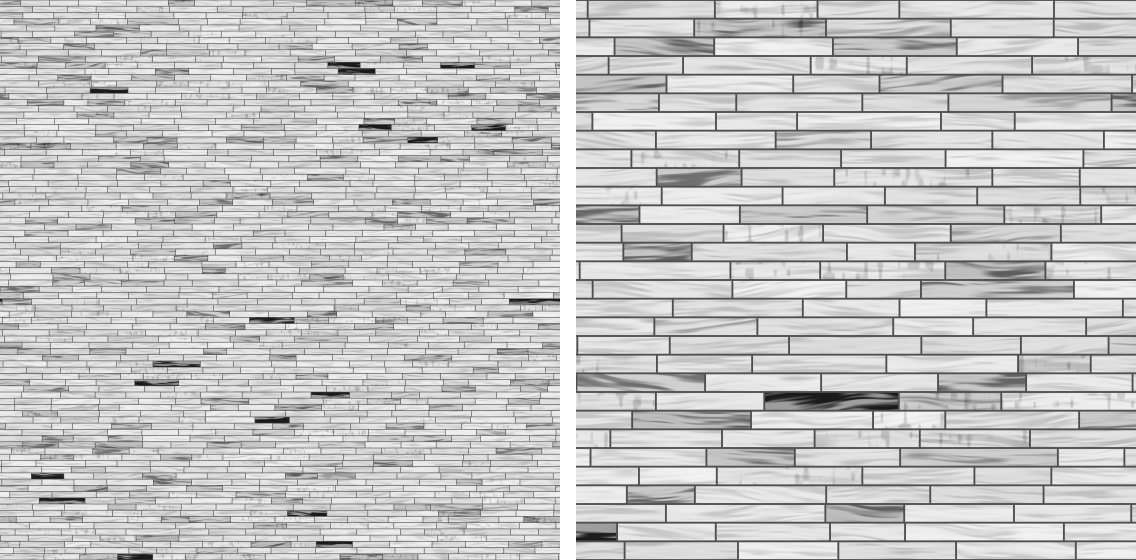
Left, the full canvas; right, a detail of the centre.
A Shadertoy shader for this texture:

```glsl
// Pale grey wood strip cladding: 90 thin courses of staggered boards.
// Each board gets a hashed length, tone, grain slant and wear; stretched
// noise draws the fibres, and box-filtered lines draw the dark joints.

#define ROWS 90.0          // courses from bottom to top
#define BOARDS 15.0        // boards in each course
#define LENGTH_JITTER 0.46 // how far joints stray, in boards
#define JOINT_WIDTH 0.10   // line width, in course heights
#define JOINT_TONE 0.31
#define BOARD_TONE 0.905
#define TONE_SPREAD 0.075
#define DARK_SHARE 0.23    // share of heavily grained boards
#define CHAR_SHARE 0.017   // share of blackened boards
#define SAMPLES 3          // supersampling per axis

float hash(vec2 p) {
    return fract(sin(dot(p, vec2(127.1, 311.7))) * 43758.5453);
}

float noise(vec2 p) {
    vec2 i = floor(p), f = fract(p);
    f = f * f * (3.0 - 2.0 * f);
    return mix(mix(hash(i), hash(i + vec2(1, 0)), f.x),
               mix(hash(i + vec2(0, 1)), hash(i + vec2(1, 1)), f.x), f.y);
}

// Fraction of a footprint, centred at distance d, covered by a joint line
float jointCover(float d, float footprint) {
    float halfLine = 0.5 * JOINT_WIDTH, halfFoot = 0.5 * footprint;
    return max(min(d + halfFoot, halfLine) - max(d - halfFoot, -halfLine), 0.0) / footprint;
}

// Position of the k-th upright joint in a course, in board units
float jointAt(float k, float row) {
    return k + LENGTH_JITTER * (hash(vec2(mod(k, BOARDS), row + 17.0)) - 0.5);
}

// Tone of the wood at p, measured in course heights from the board's corner
float woodTone(vec2 p, vec2 id) {
    float kind = hash(id + 3.7);
    float dark = smoothstep(1.0 - DARK_SHARE, 1.0 - 0.3 * DARK_SHARE, kind);
    float charred = step(1.0 - CHAR_SHARE, hash(id + 9.2));
    vec2 seed = 90.0 * vec2(hash(id + 21.3), hash(id + 35.8));

    // Slanted, gently wavy fibres
    float lean = 2.0 * hash(id + 14.6) - 1.0;
    vec2 g = p;
    g.y += 0.16 * lean * lean * lean * p.x;
    g.y += 0.35 * (noise(p * vec2(0.4, 0.8) + seed) - 0.5);
    float broad = noise(g * vec2(0.35, 3.5) + seed);
    float fine = noise(g * vec2(0.7, 9.0) + seed.yx);
    float fibre = 0.55 * broad + 0.45 * fine;
    float streak = smoothstep(0.42, 0.80, fibre);

    float tone = BOARD_TONE + TONE_SPREAD * (hash(id + 5.1) - 0.5);
    tone -= 0.13 * dark + mix(0.11, 0.36, dark) * streak;
    tone -= 0.05 * (fine - 0.3);

    // Short cross flecks on some boards
    float flecked = step(0.82, hash(id + 47.5));
    tone -= 0.13 * flecked * smoothstep(0.65, 0.9, noise(p * vec2(4.0, 1.6) + seed));

    // Black weathering, heaviest towards one long edge
    float edge = mix(p.y, 1.0 - p.y, step(0.5, hash(id + 61.4)));
    float soot = smoothstep(0.35, 0.65, fibre + 0.45 * (0.6 - edge));
    return mix(tone, mix(0.62, 0.10, soot), charred);
}

float claddingTone(vec2 uv, float footprint) {
    float y = uv.y * ROWS;
    float row = floor(y);
    float x = uv.x * BOARDS + BOARDS * hash(vec2(row, 4.3));

    // Find the board between its two jittered joints
    float k = floor(x);
    if (x < jointAt(k, row)) k -= 1.0;
    else if (x >= jointAt(k + 1.0, row)) k += 1.0;
    float left = jointAt(k, row), right = jointAt(k + 1.0, row);

    float toRows = ROWS / BOARDS;
    vec2 p = vec2((x - left) * toRows, y - row);
    float tone = woodTone(p, vec2(mod(k, BOARDS), row));

    // Joints around the board
    float across = jointCover(min(p.y, 1.0 - p.y), footprint);
    float upright = jointCover(min(p.x, (right - x) * toRows), footprint);
    return mix(tone, JOINT_TONE, max(across, upright));
}

void mainImage(out vec4 fragColor, in vec2 fragCoord) {
    float n = float(SAMPLES);
    float footprint = ROWS / (iResolution.y * n);
    float sum = 0.0;
    for (int j = 0; j < SAMPLES; j++) {
        for (int i = 0; i < SAMPLES; i++) {
            vec2 offset = (vec2(i, j) + 0.5) / n - 0.5;
            vec2 uv = fract((fragCoord + offset) / iResolution.xy);
            sum += claddingTone(uv, footprint);
        }
    }
    fragColor = vec4(vec3(clamp(sum / (n * n), 0.0, 1.0)), 1.0);
}
```
